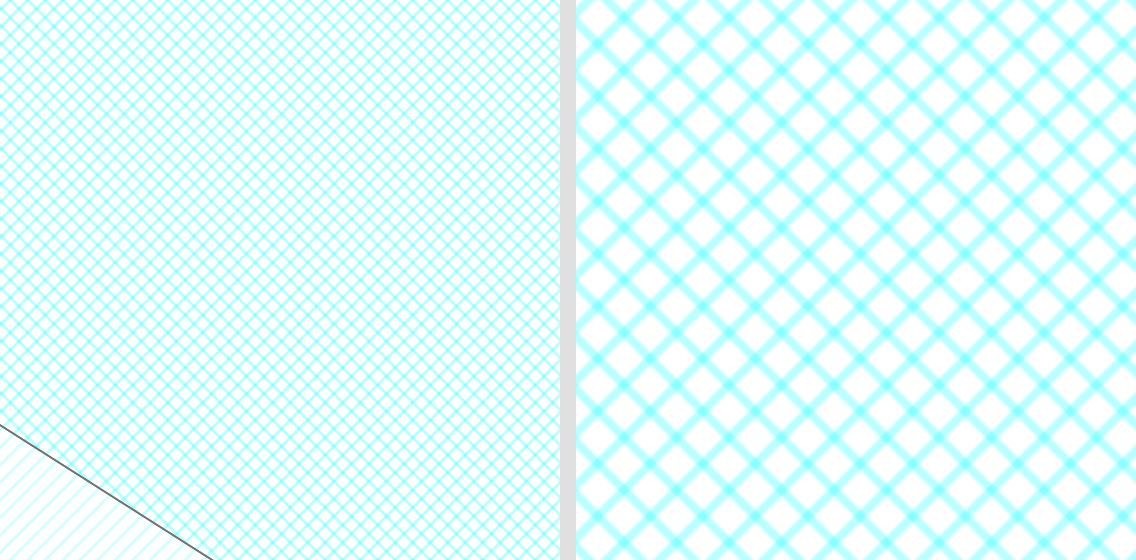
Left, the full canvas; right, a detail of the centre.
Write a Shadertoy shader that draws this pattern.

```glsl
// Soft stripe, one per unit of t, centred on whole numbers
float stripe(float t) {
    float offset = abs(fract(t + 0.5) - 0.5);
    return 1.0 - smoothstep(0.05, 0.19, offset);
}

void mainImage(out vec4 fragColor, in vec2 fragCoord) {
    vec2 p = fragCoord / iResolution.y;
    float pixel = 1.0 / iResolution.y;

    // Signed distance to the slanted border, positive above it
    float border = dot(p, normalize(vec2(0.241, 0.379))) - 0.2033;
    float above = smoothstep(-pixel, pixel, border);

    // Two diagonal families, 32 repeats across and down
    float rising = stripe((p.x - p.y) * 32.0 - 0.583);
    float falling = stripe((p.x + p.y) * 32.0 - 0.583) * above;

    // Translucent cyan ink darkens where stripes cross
    vec3 ink = vec3(0.73, 1.0, 1.0);
    vec3 paleInk = vec3(0.83, 1.0, 1.0);
    vec3 color = mix(vec3(1.0), mix(paleInk, ink, above), rising);
    color *= mix(vec3(1.0), ink, falling);

    // Thin grey border line
    float line = 1.0 - smoothstep(-0.5 * pixel, 0.5 * pixel, abs(border) - 0.0018);
    color = mix(color, vec3(0.45), line);

    fragColor = vec4(color, 1.0);
}
```
